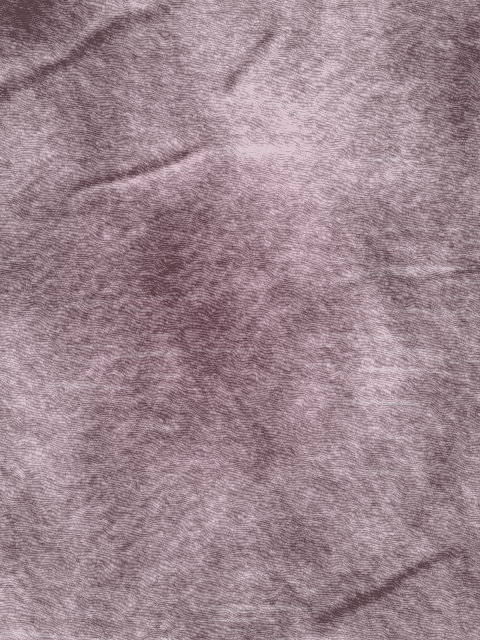
Reproduce this texture procedurally as a WebGL 1 fragment shader.

```glsl
precision highp float;
uniform vec2 u_resolution;

const vec3 SHADOW = vec3(0.36, 0.26, 0.29);
const vec3 MAUVE = vec3(0.62, 0.527, 0.56);
const vec3 HIGHLIGHT = vec3(0.86, 0.77, 0.81);

float hash(vec2 p) {
  vec3 q = fract(vec3(p.xyx) * 0.1031);
  q += dot(q, q.yzx + 33.33);
  return fract((q.x + q.y) * q.z);
}

float noise(vec2 p) {
  vec2 cell = floor(p);
  vec2 f = fract(p);
  f = f * f * (3.0 - 2.0 * f);
  float low = mix(hash(cell), hash(cell + vec2(1.0, 0.0)), f.x);
  float high = mix(hash(cell + vec2(0.0, 1.0)), hash(cell + 1.0), f.x);
  return mix(low, high, f.y);
}

float fbm(vec2 p) {
  float sum = 0.0;
  float amplitude = 0.5;
  for (int i = 0; i < 4; i++) {
    sum += amplitude * noise(p);
    p = mat2(1.6, 1.2, -1.2, 1.6) * p + 17.3;
    amplitude *= 0.5;
  }
  return sum / 0.9375;
}

vec2 rotate(vec2 p, float angle) {
  float c = cos(angle);
  float s = sin(angle);
  return vec2(c * p.x + s * p.y, c * p.y - s * p.x);
}

// Soft elliptical patch of light or shade
float patchAt(vec2 p, vec2 center, vec2 radius) {
  vec2 d = (p - center) / radius;
  return exp(-dot(d, d));
}

// Fold from a to b: a lit ridge on one side, a shadow on the other
float fold(vec2 p, vec2 a, vec2 b, float width, float ridge, float shade) {
  vec2 along = b - a;
  float t = dot(p - a, along) / dot(along, along);
  vec2 normal = normalize(vec2(-along.y, along.x));
  float d = dot(p - a, normal) / width;
  float ends = smoothstep(-0.15, 0.2, t) * (1.0 - smoothstep(0.85, 1.1, t));
  float lit = exp(-(d - 1.0) * (d - 1.0) * 0.8);
  float dark = exp(-(d + 0.7) * (d + 0.7));
  return ends * (ridge * lit - shade * dark);
}

// Broad light falling over the crumpled cloth
float drape(vec2 p) {
  vec2 q = p + 0.09 * (vec2(fbm(p * 5.0), fbm(p * 5.0 + 31.0)) - 0.5);
  float light = 0.3 * patchAt(q, vec2(0.65, 1.17), vec2(0.24, 0.22));
  light += 0.16 * patchAt(q, vec2(0.8, 0.48), vec2(0.16, 0.3));
  light += 0.16 * patchAt(q, vec2(0.05, 0.46), vec2(0.16, 0.26));
  light -= 0.22 * patchAt(q, vec2(0.42, 0.62), vec2(0.23, 0.26));
  light -= 0.45 * patchAt(q, vec2(0.03, 1.31), vec2(0.2, 0.09));
  light -= 0.2 * patchAt(q, vec2(0.97, 1.24), vec2(0.13, 0.2));
  light -= 0.32 * patchAt(q, vec2(1.01, 0.12), vec2(0.1, 0.17));
  light -= 0.24 * patchAt(q, vec2(0.66, 0.07), vec2(0.08, 0.06));
  light += 0.4 * (fbm(q * vec2(6.0, 4.0) + 8.0) - 0.5);
  return light + 0.46 * (fbm(q * vec2(14.0, 9.0) + 3.0) - 0.5);
}

float folds(vec2 p) {
  vec2 q = p + 0.03 * (vec2(noise(p * 9.0), noise(p * 9.0 + 40.0)) - 0.5);
  float light = fold(q, vec2(0.36, 1.35), vec2(-0.05, 1.14), 0.014, -0.32, -0.2);
  light += fold(q, vec2(0.15, 0.93), vec2(0.44, 1.02), 0.011, -0.4, -0.24);
  light += fold(q, vec2(0.59, 1.29), vec2(0.47, 1.13), 0.015, 0.1, 0.38);
  light += fold(q, vec2(0.68, 0.74), vec2(1.05, 0.78), 0.01, 0.1, 0.22);
  return light + fold(q, vec2(0.68, 0.06), vec2(0.95, 0.2), 0.014, 0.14, 0.32);
}

// Uneven stitches leaning down to the right, drifting out of step
float weave(vec2 p) {
  vec2 q = p * vec2(140.0, 178.0);
  q += 2.2 * vec2(noise(p * 45.0), noise(p * 38.0 + 50.0));
  q.y += 0.3 * q.x;
  float row = floor(q.y);
  q.x += 0.5 * row + 0.5 * hash(vec2(row, 4.0));
  vec2 cell = floor(q);
  vec2 f = fract(q) - 0.5;
  f.y += 0.3 * (hash(cell + 9.0) - 0.5);
  float stitch = 1.0 - smoothstep(0.08, 0.6, length(f * vec2(0.7, 1.15)));
  return 0.85 * (stitch - 0.48) + 0.6 * (hash(cell) - 0.5);
}

void main() {
  vec2 p = gl_FragCoord.xy / u_resolution.x;
  vec2 cloth = p + vec2(0.0, 0.02 * noise(p * 4.0) + 0.006 * noise(p * 15.0));

  // Sparse pale yarns run across, thinner streaks between them
  float slub = smoothstep(0.68, 0.95, noise(cloth * vec2(6.0, 100.0)));
  slub *= smoothstep(0.3, 0.7, noise(p * 5.0 + 12.0));
  float streak = noise(cloth * vec2(14.0, 140.0) + 70.0) - 0.5;

  // Slanted crinkles, rising on one part of the cloth and falling on another
  float rising = noise(rotate(p, 0.7) * vec2(28.0, 85.0)) - 0.5;
  float falling = noise(rotate(p, -0.85) * vec2(26.0, 80.0) + 20.0) - 0.5;
  float crinkle = mix(rising, falling, smoothstep(0.35, 0.65, noise(p * 4.0 + 5.0)));
  float twill = noise(rotate(p, -0.5) * vec2(95.0, 230.0)) - 0.5;

  float tone = 0.505 + drape(p) + folds(p);
  tone += 0.17 * slub + 0.13 * streak + 0.24 * crinkle;
  tone += 0.36 * weave(cloth) + 0.22 * twill;
  tone += 0.16 * (noise(p * vec2(190.0, 230.0)) - 0.5);
  tone = clamp(tone, 0.0, 1.0);

  vec3 color = mix(SHADOW, MAUVE, min(tone * 2.0, 1.0));
  color = mix(color, HIGHLIGHT, max(tone * 2.0 - 1.0, 0.0));

  // Rosier dye in the middle, greyer on the pale yarns
  float rose = patchAt(p, vec2(0.45, 0.68), vec2(0.3, 0.35)) - 0.25 - 0.5 * slub;
  color += rose * vec3(0.018, -0.016, -0.004);
  gl_FragColor = vec4(color, 1.0);
}
```
